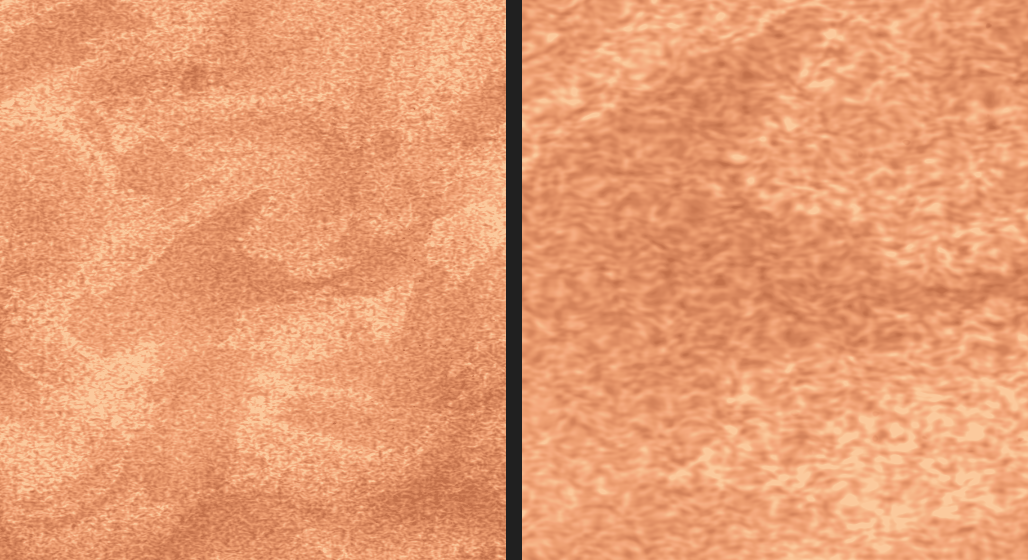
Left, the full canvas; right, a detail of the centre.
Reproduce this texture procedurally as a Shadertoy shader.

```glsl
#define CLOUD_SCALE vec2(2.3, 3.6)
#define CLOUD_TILT 0.2
#define CLOUD_GAIN 2.6
#define WASH_GAIN 2.0
#define WASH_FADE 4.0
#define FIBRE_SCALE vec2(125.0, 210.0)
#define FIBRE_GAIN 2.6
#define FLECK_GAIN 1.3
#define SPECK_GAIN 2.4
#define TONE_BIAS -0.5

// Integer hash giving a unit gradient for each lattice point
vec2 latticeGradient(ivec2 cell) {
    uvec2 c = uvec2(cell + 32768);
    uint h = c.x * 1597334677u ^ c.y * 3812015801u;
    h = (h ^ (h >> 15)) * 2246822519u;
    h = (h ^ (h >> 13)) * 3266489917u;
    h ^= h >> 16;
    float angle = float(h & 65535u) * 6.28318 / 65536.0;
    return vec2(cos(angle), sin(angle));
}

float gradientNoise(vec2 p) {
    ivec2 cell = ivec2(floor(p));
    vec2 f = fract(p);
    vec2 u = f * f * f * (f * (f * 6.0 - 15.0) + 10.0);
    float a = dot(latticeGradient(cell), f);
    float b = dot(latticeGradient(cell + ivec2(1, 0)), f - vec2(1, 0));
    float c = dot(latticeGradient(cell + ivec2(0, 1)), f - vec2(0, 1));
    float d = dot(latticeGradient(cell + ivec2(1, 1)), f - vec2(1, 1));
    return mix(mix(a, b, u.x), mix(c, d, u.x), u.y);
}

float fbm(vec2 p) {
    const mat2 turn = mat2(0.96, 0.28, -0.28, 0.96);
    float sum = 0.0, amplitude = 1.0;
    for (int i = 0; i < 6; i++) {
        sum += amplitude * gradientNoise(p);
        p = turn * p * 2.03 + 17.3;
        amplitude *= 0.52;
    }
    return sum;
}

// Pale wash: ragged bright rim on one side, fading away inside
float wash(vec2 p) {
    float n = fbm(p) - 0.03;
    return smoothstep(-0.03, 0.07, n) * exp(-WASH_FADE * max(n, 0.0));
}

// Tone in standard deviations to terracotta colour
vec3 clayRamp(float tone) {
    vec3 colour = mix(vec3(0.76, 0.44, 0.29), vec3(0.83, 0.51, 0.35),
                      smoothstep(-2.8, -1.55, tone));
    colour = mix(colour, vec3(0.89, 0.57, 0.40), clamp((tone + 1.55) / 0.85, 0.0, 1.0));
    colour = mix(colour, vec3(0.93, 0.62, 0.44), clamp((tone + 0.70) / 0.70, 0.0, 1.0));
    colour = mix(colour, vec3(0.96, 0.66, 0.49), clamp(tone / 0.62, 0.0, 1.0));
    colour = mix(colour, vec3(0.965, 0.71, 0.53), clamp((tone - 0.62) / 0.58, 0.0, 1.0));
    return mix(colour, vec3(0.985, 0.79, 0.61), clamp((tone - 1.20) / 0.80, 0.0, 1.0));
}

void mainImage(out vec4 fragColor, in vec2 fragCoord) {
    vec2 p = fragCoord / iResolution.y;

    // Broad clouds, stretched sideways and rising slightly to the right
    vec2 q = vec2(p.x, p.y - CLOUD_TILT * p.x) * CLOUD_SCALE;
    q += 0.45 * vec2(gradientNoise(q * 1.3 + 4.7), gradientNoise(q * 1.3 + 31.2));
    float pale = max(wash(q + vec2(7.4, 2.6)), 0.8 * wash(q * 1.35 + vec2(23.1, 11.8)));
    float tone = TONE_BIAS + CLOUD_GAIN * fbm(q * 0.9 + 51.6) + WASH_GAIN * pale;
    tone += dot(p - vec2(0.45, 0.5), vec2(-0.5, 0.5));

    // Short wavy fibres, mostly horizontal
    vec2 bend = 0.004 * vec2(gradientNoise(p * 38.0), gradientNoise(p * 42.0 + 9.5));
    vec2 g = (p + bend) * FIBRE_SCALE;
    float fibre = gradientNoise(g) + 0.65 * gradientNoise(g * 0.53 + 83.7)
                + 0.5 * gradientNoise(g * 1.5 + 140.2);
    tone += FIBRE_GAIN * fibre * (0.85 + 0.35 * pale);

    // Dark flecks showing through the pale washes
    float fleck = gradientNoise((p + bend) * vec2(62.0, 92.0) + 210.4);
    tone -= FLECK_GAIN * smoothstep(0.1, 0.45, fleck) * (0.2 + pale);

    // Rare specks towards the right
    float speck = gradientNoise(p * vec2(105.0, 130.0) + 333.8);
    tone -= SPECK_GAIN * smoothstep(0.5, 0.62, speck) * smoothstep(0.35, 0.8, p.x);

    fragColor = vec4(clayRamp(tone), 1.0);
}
```
